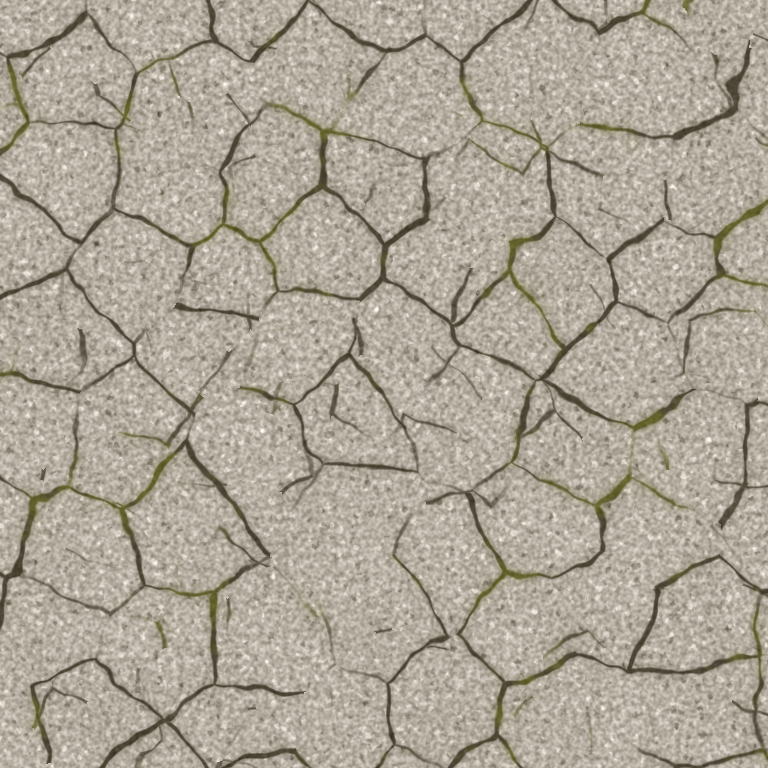
This texture is drawn by a WebGL 2 fragment shader. Its source:

```glsl
#version 300 es
precision highp float;
// Weathered asphalt: pale speckled aggregate split by a slanted net of cracks.
// The cracks are the borders of warped, jittered cells, with a finer broken net
// on top; dirt and patches of moss fill them. The grain is gradient noise and chips.

uniform vec2 u_resolution;
out vec4 outColor;

const vec3 STONE = vec3(0.712, 0.682, 0.632);
const vec3 DIRT = vec3(0.265, 0.240, 0.175);
const vec3 MOSS = vec3(0.365, 0.365, 0.145);
const vec3 GRAIN_TINT = vec3(0.98, 0.99, 1.04);

const float SLANT = 0.47;         // lean of the main cracks from vertical, radians
const float MAIN_CELLS = 7.6;     // slabs across the canvas
const float FINE_CELLS = 12.5;
const float MAIN_WIDTH = 0.0032;  // half width of a crack
const float FINE_WIDTH = 0.0019;
const float MAIN_DROP = 0.05;     // larger values erase more borders
const float FINE_DROP = 0.70;
const float EDGE_SOFTNESS = 0.0017;
const float HALO_REACH = 0.0042;
const float GRAIN_SCALE = 125.0;
const float CHIP_SCALE = 82.0;

vec2 hash2(vec2 p) {
  uvec2 q = uvec2(ivec2(p)) * 1664525u + 1013904223u;
  for (int i = 0; i < 2; i++) {
    q.x += q.y * 1664525u;
    q.y += q.x * 1664525u;
    q ^= q >> 16u;
  }
  return vec2(q >> 8u) / 16777216.0;
}

float gradientDot(vec2 corner, vec2 offset) {
  float angle = 6.2832 * hash2(corner).x;
  return dot(vec2(cos(angle), sin(angle)), offset);
}

float gradientNoise(vec2 p) {
  vec2 i = floor(p), f = p - i;
  vec2 s = f * f * f * (f * (f * 6.0 - 15.0) + 10.0);
  vec2 e = vec2(1.0, 0.0);
  return mix(mix(gradientDot(i, f), gradientDot(i + e, f - e), s.x),
             mix(gradientDot(i + e.yx, f - e.yx), gradientDot(i + 1.0, f - 1.0), s.x), s.y);
}

vec2 noise2(vec2 p) {
  return vec2(gradientNoise(p), gradientNoise(p + vec2(57.0, 113.0)));
}

// Cell centre; alternate columns are staggered like bricks.
vec2 site(vec2 cell) {
  vec2 jitter = (hash2(cell) - 0.5) * vec2(0.58, 0.72);
  return cell + 0.5 + jitter + vec2(0.0, 0.5 * mod(cell.x, 2.0) - 0.25);
}

// Returns crack cover (x) and the soft shade beside it (y).
vec2 crackNet(vec2 p, float cells, float width, float drop) {
  vec2 q = p * cells, home = floor(q), nearCell = home, nearest = vec2(9.0);
  for (int k = 0; k < 25; k++) {
    vec2 cell = home + vec2(k % 5, k / 5) - 2.0;
    vec2 toSite = site(cell) - q;
    if (dot(toSite, toSite) < dot(nearest, nearest)) {
      nearest = toSite;
      nearCell = cell;
    }
  }
  float wander = 1.0 + 0.9 * gradientNoise(p * 24.0) + 0.6 * gradientNoise(p * 60.0);
  float fade = 0.6 * gradientNoise(p * 8.0 + 31.0);
  float soft = max(EDGE_SOFTNESS, 0.75 / u_resolution.y);
  vec2 result = vec2(0.0);
  for (int k = 0; k < 25; k++) {
    vec2 cell = nearCell + vec2(k % 5, k / 5) - 2.0;
    if (cell == nearCell) continue;
    vec2 toSite = site(cell) - q;
    vec2 normal = normalize(toSite - nearest);
    float gap = dot(0.5 * (toSite + nearest), normal) / cells;
    float key = hash2(cell + nearCell + 400.0).y;   // shared by both sides
    float strength = smoothstep(0.0, 0.3, key + fade - drop);
    float halfWidth = width * wander * mix(0.45, 1.1, key) * mix(0.7, 1.25, normal.x * normal.x);
    float cover = 1.0 - smoothstep(halfWidth - soft, halfWidth + soft, gap);
    float halo = exp(-max(gap - halfWidth, 0.0) / HALO_REACH);
    result = max(result, strength * vec2(cover, halo));
  }
  return result;
}

// Scattered stones: mostly light, some dark.
float chips(vec2 p) {
  vec2 q = p * CHIP_SCALE + 0.35 * noise2(p * 190.0), home = floor(q);
  float tone = 0.0;
  for (int k = 0; k < 9; k++) {
    vec2 cell = home + vec2(k % 3, k / 3) - 1.0;
    vec2 kind = hash2(cell + 900.0);
    float radius = mix(0.12, 0.32, kind.y);
    float d = length(q - cell - hash2(cell));
    float level = kind.x > 0.5 ? 0.15 * kind.x : (kind.x < 0.24 ? -0.14 : 0.0);
    tone += level * (1.0 - smoothstep(radius - 0.12, radius + 0.12, d));
  }
  return tone;
}

void main() {
  vec2 p = gl_FragCoord.xy / u_resolution.y;

  // Aggregate
  float tone = 0.19 * gradientNoise(p * GRAIN_SCALE);
  tone += 0.15 * gradientNoise(mat2(0.8, 0.6, -0.6, 0.8) * p * GRAIN_SCALE * 1.7);
  tone += chips(p) + 0.03 * gradientNoise(p * 9.0);
  vec3 color = STONE + tone * GRAIN_TINT;

  // Cracks
  float c = cos(SLANT), s = sin(SLANT);
  vec2 slanted = mat2(c, s, -s, c) * p + 3.0;
  slanted += 0.035 * noise2(p * 3.0) + 0.013 * noise2(p * 14.0) + 0.005 * noise2(p * 42.0);
  vec2 crack = crackNet(slanted, MAIN_CELLS, MAIN_WIDTH, MAIN_DROP);
  vec2 fine = crackNet(slanted + 7.3, FINE_CELLS, FINE_WIDTH, FINE_DROP);
  crack = max(crack, fine * vec2(0.85, 0.7));

  // Dirt and moss
  float moss = smoothstep(0.02, 0.4, gradientNoise(p * 6.5 + 17.0) + 0.45 * gradientNoise(p * 34.0));
  vec3 filling = mix(DIRT, MOSS, moss) + 0.25 * tone;
  color = mix(color, mix(DIRT, MOSS, moss), crack.y * mix(0.2, 0.36, moss));
  color = mix(color, filling, 0.93 * crack.x);
  outColor = vec4(clamp(color, 0.0, 1.0), 1.0);
}
```
